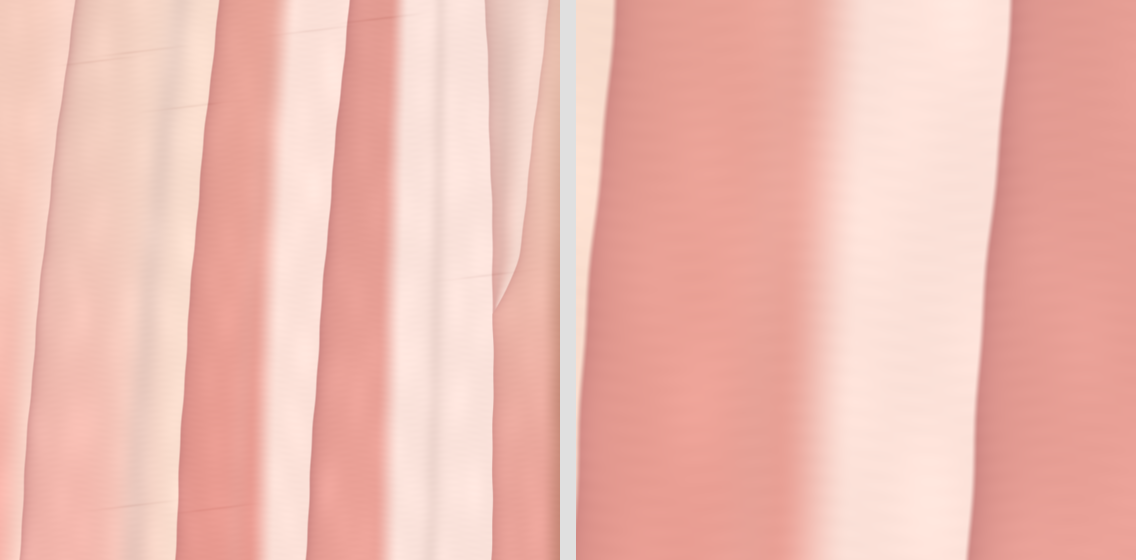
Left: the whole. Right: its middle third, enlarged.
A Shadertoy shader for this texture:

```glsl
// Soft pink curtain: six slanted fabric folds with shaded sides, pale ridges and a fine weave.

const int FOLDS = 6;
const vec3 MAUVE = vec3(0.70, 0.43, 0.44);
const vec3 BROWN = vec3(0.66, 0.44, 0.35);
const vec3 CREASE = vec3(0.84, 0.74, 0.71);

// Left border of each fold: x = a + b*y + c*y*y
const vec3 BORDER[FOLDS] = vec3[FOLDS](
    vec3(-0.10, 0.05, 0.0), vec3(0.035, 0.052, 0.048), vec3(0.313, 0.037, 0.042),
    vec3(0.546, 0.049, 0.030), vec3(0.878, 0.020, -0.032), vec3(0.865, 0.115, 0.0));

// Shaded side of each fold at the bottom and at the top, then its lit ridge
const vec3 SHADE_LOW[FOLDS] = vec3[FOLDS](
    vec3(0.96, 0.69, 0.65), vec3(0.96, 0.72, 0.68), vec3(0.92, 0.61, 0.57),
    vec3(0.93, 0.64, 0.60), vec3(0.92, 0.66, 0.62), vec3(0.92, 0.64, 0.60));
const vec3 SHADE_HIGH[FOLDS] = vec3[FOLDS](
    vec3(0.96, 0.80, 0.74), vec3(0.95, 0.81, 0.75), vec3(0.92, 0.65, 0.60),
    vec3(0.90, 0.62, 0.58), vec3(0.91, 0.78, 0.74), vec3(0.96, 0.81, 0.74));
const vec3 LIT[FOLDS] = vec3[FOLDS](
    vec3(0.98, 0.84, 0.79), vec3(0.98, 0.87, 0.81), vec3(0.99, 0.885, 0.85),
    vec3(0.985, 0.89, 0.86), vec3(0.97, 0.86, 0.82), vec3(0.95, 0.74, 0.68));

// Ridge start at the bottom, at the top, its softness, border shadow strength
const vec4 SHAPE[FOLDS] = vec4[FOLDS](
    vec4(0.85, 0.80, 0.22, 0.0), vec4(0.70, 0.55, 0.35, 0.50), vec4(0.66, 0.50, 0.10, 0.50),
    vec4(0.43, 0.37, 0.07, 0.55), vec4(0.70, 0.50, 0.35, 0.30), vec4(1.40, 1.20, 0.30, 0.35));

// Soft crease: position across the fold, width, strength
const vec3 DIP[FOLDS] = vec3[FOLDS](
    vec3(0.5, 0.1, 0.0), vec3(0.73, 0.09, 0.42), vec3(0.45, 0.07, 0.10),
    vec3(0.67, 0.045, 0.30), vec3(0.35, 0.1, 0.15), vec3(0.5, 0.1, 0.0));

vec2 hash2(vec2 p) {
    return fract(sin(vec2(dot(p, vec2(127.1, 311.7)), dot(p, vec2(269.5, 183.3)))) * 43758.5);
}

// Smooth cellular noise: blended closeness to scattered cell points
float cellular(vec2 p) {
    vec2 cell = floor(p);
    float sum = 0.0;
    for (int j = -1; j <= 1; j++)
        for (int i = -1; i <= 1; i++) {
            vec2 id = cell + vec2(i, j);
            vec2 d = id + hash2(id) - p;
            sum += exp(-6.0 * dot(d, d));
        }
    return sum;
}

float curve(vec3 k, float y) {
    return k.x + y * (k.y + y * k.z);
}

// The last fold slides over its neighbour towards the bottom
float border(int i, float y) {
    float x = curve(BORDER[i], y);
    if (i < FOLDS - 1) return x;
    x -= 0.06 * (1.0 - smoothstep(0.35, 0.55, y));
    return max(x, curve(BORDER[FOLDS - 2], y));
}

float bell(float x, float width) {
    return exp(-x * x / (width * width));
}

// Colour of one fold; t runs across it, d is the distance from its left border
vec3 foldColor(int i, float t, float d, float y) {
    vec4 shape = SHAPE[i];
    vec3 dip = DIP[i];
    vec3 shade = mix(SHADE_LOW[i], SHADE_HIGH[i], smoothstep(0.0, 0.9, y));
    float start = mix(shape.x, shape.y, y);
    vec3 color = mix(shade, LIT[i], smoothstep(start - shape.z, start + shape.z, t));
    color = mix(color, CREASE, dip.z * bell(t - dip.x, dip.y));
    float shadow = 0.6 * exp(-d / 0.022) + 0.4 * exp(-d / 0.006);
    return mix(color, MAUVE, shape.w * shadow);
}

// Faint slanted pull lines scattered over the cloth
float wrinkles(vec2 p) {
    float sum = 0.0;
    for (int i = 0; i < 8; i++) {
        vec2 d = p - hash2(vec2(i, 7.0));
        d.y -= 0.12 * d.x;
        sum += bell(d.x, 0.06) * bell(d.y, 0.0025);
    }
    return sum;
}

void mainImage(out vec4 fragColor, in vec2 fragCoord) {
    vec2 p = fragCoord / iResolution.xy;
    float soft = max(0.0022, 0.75 / iResolution.x);
    float wobble = 0.001 * sin(p.y * 23.0) + 0.0005 * sin(p.y * 71.0);

    // Folds overlap from left to right
    vec3 color = LIT[0];
    for (int i = 0; i < FOLDS; i++) {
        float left = border(i, p.y) + wobble;
        float right = i < FOLDS - 1 ? border(i + 1, p.y) : 1.04;
        float d = p.x - left;
        float t = d / max(right - left, 0.01);
        vec3 fold = foldColor(i, t, max(d, 0.0), p.y);
        color = mix(color, fold, smoothstep(-soft, soft, d));
    }

    // Brown shade at the right margin, deepest below the middle
    float depth = mix(0.6, 0.2, smoothstep(0.35, 0.9, p.y));
    color = mix(color, BROWN, depth * smoothstep(0.965, 1.01, p.x));

    // Mottling, weave and pull lines
    color += 0.016 * (cellular(p * vec2(22.0, 9.0)) - 0.52);
    color += 0.004 * sin(p.y * 520.0 + 2.0 * sin(p.x * 37.0)) * sin(p.x * 90.0 + p.y * 31.0);
    color -= vec3(0.03, 0.04, 0.04) * wrinkles(p);
    fragColor = vec4(clamp(color, 0.0, 1.0), 1.0);
}
```
